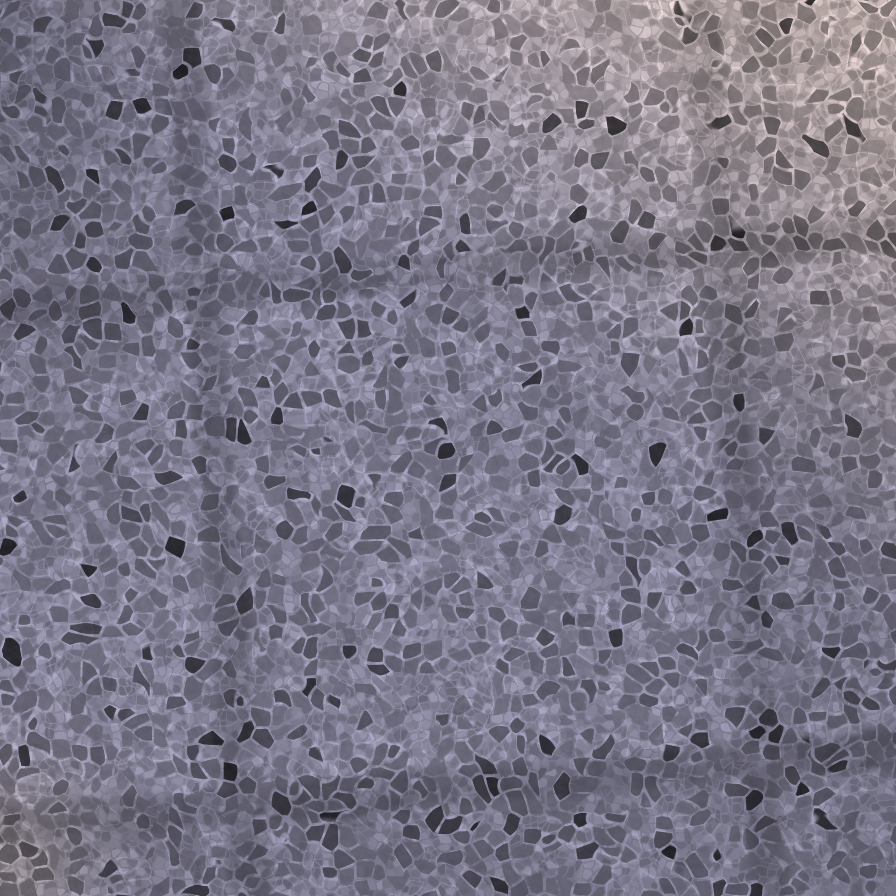
Give the GLSL for this texture, as a Shadertoy shader.

```glsl
vec4 hash4(vec2 p) {
    vec4 q = fract(p.xyxy * vec4(.1031, .1030, .0973, .1099));
    q += dot(q, q.wzxy + 33.33);
    return fract((q.xxyz + q.yzzw) * q.zywx);
}

// Cells stretched at random angles: x = gap to the neighbour, yz = cell randoms
vec3 cellular(vec2 p) {
    vec2 cell = floor(p), random = vec2(0);
    float nearest = 9., second = 9.;
    for (float y = -2.; y <= 2.; y++)
    for (float x = -2.; x <= 2.; x++) {
        vec2 id = cell + vec2(x, y);
        vec4 h = hash4(id + 71.);
        vec2 r = id + .1 + .8 * h.xy - p;
        float a = 6.2832 * h.z, stretch = 1. + .65 * h.w;
        r = mat2(cos(a), sin(a), -sin(a), cos(a)) * r;
        float d = length(r * vec2(stretch, 1. / stretch));
        if (d < nearest) {
            second = nearest;
            nearest = d;
            random = hash4(id + 213.).xy;
        } else second = min(second, d);
    }
    return vec3(second - nearest, random);
}

// Soft, irregular clouds of layered sines
float clouds(vec2 p) {
    float sum = 0., gain = .5;
    for (int i = 0; i < 4; i++) {
        p = mat2(.8, .6, -.6, .8) * p * 1.9 + 1.7;
        sum += gain * sin(p.x + 1.3 * sin(p.y)) * sin(p.y + sin(p.x * .7));
        gain *= .6;
    }
    return sum;
}

void mainImage(out vec4 fragColor, in vec2 fragCoord) {
    vec2 p = fragCoord / iResolution.xy;
    float pixel = 1. / min(iResolution.x, iResolution.y);
    float mottle = clouds(p * 9.);

    // Slightly skewed slabs with worn, wavering joints
    vec2 slab = vec2((p.x + .08 * p.y - .28) / .58,
                     (p.y - .085 * p.x - .08) / .575);
    vec2 toJoint = abs(fract(slab + .5) - .5) * .58
                 + .005 * vec2(clouds(p.yx * 14.), clouds(p * 14. + 5.));
    vec2 band = 1. - smoothstep(.010, .030, toJoint);
    float joint = max(band.x, band.y) * (.8 + .3 * mottle);

    // Cement with fine grain
    float tone = .525 + .025 * mottle + .03 * clouds(p * 150.);

    // Small shards, some pale and some dark
    vec3 shard = cellular(p * 98. + 17.);
    float soft = .08 + 98. * pixel;
    float body = smoothstep(.06, .06 + soft, shard.x);
    float shardTone = mix(.40, .66, smoothstep(.35, .8, shard.y));
    tone = mix(tone, shardTone, body * (.25 + .55 * shard.z));

    // Larger stone chips with pale rims; a few are nearly black
    vec3 chip = cellular(p * 53. + 3.);
    soft = .05 + 80. * pixel;
    body = smoothstep(.10, .10 + soft, chip.x)
         * smoothstep(.42, .52, chip.y + .15 * joint);
    float rim = 1. - smoothstep(.02, .04 + soft, abs(chip.x - .05));
    tone += .085 * rim * smoothstep(.2, .8, chip.z + .3 * mottle);
    float chipTone = .45 - .13 * chip.z - .22 * pow(chip.z, 14.);
    chipTone += .025 * clouds(p * 110. + 9.);
    tone = mix(tone, chipTone, body * .9);

    // Grime in the joints and duller outer slabs
    tone *= 1. - .17 * joint;
    vec2 outer = smoothstep(vec2(-.02), vec2(.04), vec2(slab.x - 1., -slab.y));
    tone *= 1. - .07 * max(outer.x, outer.y);

    // Cool shade, with warm light from the upper right
    float warm = smoothstep(.95, 1.72, p.x * .7 + p.y);
    float corner = exp(-90. * dot(p - vec2(0, .04), p - vec2(0, .04)));
    vec3 light = mix(vec3(.965, .95, 1.11), vec3(1.43, 1.31, 1.29), warm);
    light = mix(light, vec3(1.16, 1.08, 1.10), .7 * corner);
    light *= 1. - .16 * smoothstep(.3, 0., p.x) * smoothstep(.3, 1., p.y);
    fragColor = vec4(clamp(tone * light, 0., 1.), 1);
}
```
